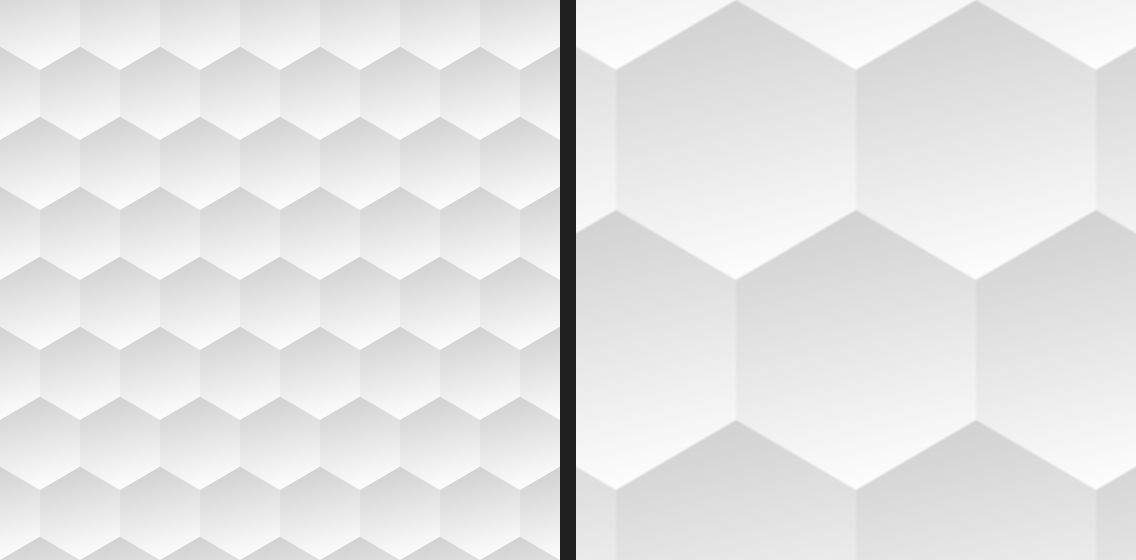
Left: the whole. Right: its middle third, enlarged.
Reproduce this pattern procedurally as a three.js fragment shader.

```glsl
varying vec2 vUv;

const vec2 REPEATS = vec2(7.0, 8.0);   // columns, rows (even, so that it tiles)
const float ROW_PITCH = 0.8660254;     // row spacing in column widths
const float ROW_PHASE = 0.6666667;     // height of the first row of centres
const float EDGE_SOFTNESS = 0.008;

const vec3 SHADOW = vec3(0.82);
const vec3 LIGHT = vec3(0.993);

// Signed distance to a pointy-top hexagon of unit width
float hexagonDistance(vec2 p) {
  p = abs(p);
  return max(p.x, dot(p, vec2(0.5, 0.8660254))) - 0.5;
}

// Slanted gradient from dark upper left to light lower right
vec3 tileColor(vec2 p, vec3 dark, vec3 light) {
  float t = 0.5 + dot(p, vec2(0.21, -0.866));
  return mix(dark, light, clamp(t, 0.0, 1.0));
}

// Offset from the centre of a nearby tile; odd rows move by half a column
vec2 tileOffset(vec2 grid, vec2 neighbor) {
  float row = floor(grid.y + 0.5) + neighbor.y;
  float x = grid.x - 0.5 * mod(row, 2.0);
  float column = floor(x + 0.5) + neighbor.x;
  return vec2(x - column, (grid.y - row) * ROW_PITCH);
}

// Blend neighbouring tiles by their coverage for smooth edges
vec3 honeycomb(vec2 grid, float softness) {
  vec3 sum = vec3(0.0);
  float total = 0.0;
  for (int j = -1; j <= 1; j++) {
    for (int i = -1; i <= 1; i++) {
      vec2 p = tileOffset(grid, vec2(float(i), float(j)));
      float coverage = 1.0 - smoothstep(-softness, softness, hexagonDistance(p));
      sum += coverage * tileColor(p, SHADOW, LIGHT);
      total += coverage;
    }
  }
  return sum / max(total, 0.001);
}

void main() {
  vec2 grid = vUv * REPEATS - vec2(0.0, ROW_PHASE);
  gl_FragColor = vec4(honeycomb(grid, EDGE_SOFTNESS), 1.0);
}
```
